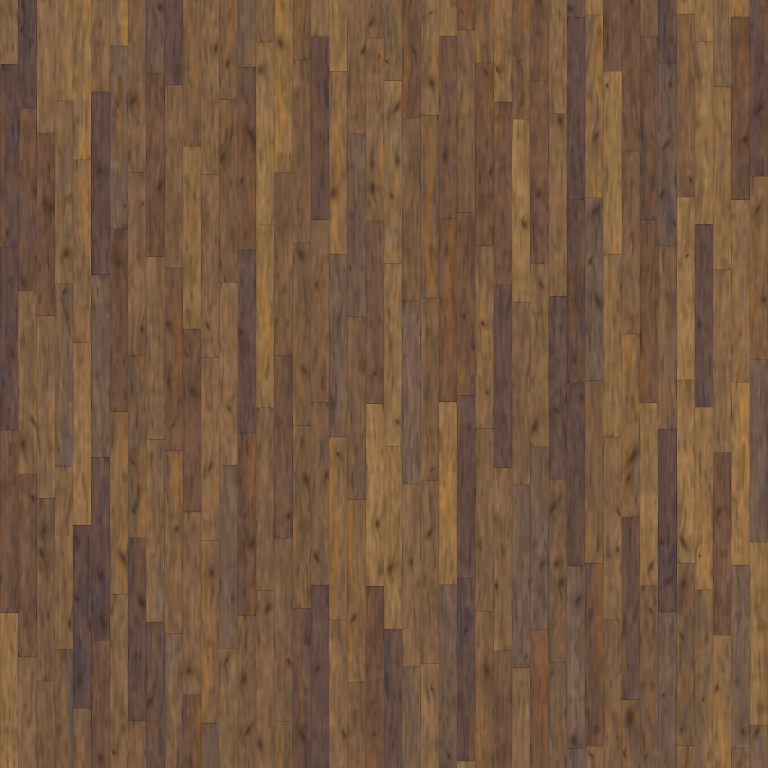
Give the GLSL for this texture, as a Shadertoy shader.

```glsl
// Dark wood strip floor: 42 narrow upright plank columns with random end joints, grain and knots.

const float COLUMNS = 42.0;       // planks across the canvas
const float PLANK_LENGTH = 10.0;  // in plank widths, giving 4.2 planks down
const float SEAM_HALF = 0.022;    // in plank widths
const float TAU = 6.2831853;

const vec3 UMBER  = vec3(0.375, 0.285, 0.25);
const vec3 RUSSET = vec3(0.42, 0.305, 0.235);
const vec3 SMOKE  = vec3(0.425, 0.335, 0.275);
const vec3 BROWN  = vec3(0.46, 0.345, 0.25);
const vec3 OAK    = vec3(0.495, 0.375, 0.265);
const vec3 HONEY  = vec3(0.54, 0.41, 0.27);
const vec3 KNOT   = vec3(0.25, 0.17, 0.14);

float hash(vec2 p) {
    vec3 q = fract(vec3(p.xyx) * 0.1031);
    q += dot(q, q.yzx + 33.33);
    return fract((q.x + q.y) * q.z);
}

// Smooth cell noise, -1 to 1
float cellNoise(vec2 p) {
    vec2 i = floor(p);
    vec2 f = smoothstep(0.0, 1.0, p - i);
    float low = mix(hash(i), hash(i + vec2(1.0, 0.0)), f.x);
    float high = mix(hash(i + vec2(0.0, 1.0)), hash(i + 1.0), f.x);
    return 2.0 * mix(low, high, f.y) - 1.0;
}

// Plank tone chosen by its share of the floor
vec3 plankTone(float pick) {
    vec3 tone = UMBER;
    tone = mix(tone, RUSSET, step(0.13, pick));
    tone = mix(tone, SMOKE, step(0.25, pick));
    tone = mix(tone, BROWN, step(0.37, pick));
    tone = mix(tone, OAK, step(0.63, pick));
    return mix(tone, HONEY, step(0.87, pick));
}

// Layered sines stretched along the plank; about -1 to 1
float grain(vec2 p, float frequency, float seed) {
    float sum = 0.0;
    float weight = 0.5;
    for (int i = 0; i < 3; i++) {
        float phase = TAU * hash(vec2(seed * 91.0, float(i) + 3.0));
        float bend = 0.9 * sin(p.y * (0.55 + 0.4 * float(i)) + phase * 2.0);
        sum += weight * sin(p.x * frequency + bend + phase);
        frequency *= 1.73;
        weight *= 0.68;
    }
    return sum * 0.9;
}

// Sparse cellular knots: x = dark core, y = wide halo
vec2 knots(vec2 p, vec2 id) {
    const float CELL = 2.5;
    float row = floor(p.y / CELL);
    vec2 field = vec2(0.0);
    for (int i = -1; i <= 1; i++) {
        vec2 cell = id * 17.0 + vec2(3.0, row + float(i));
        float size = mix(0.05, 0.16, hash(cell + 5.3));
        float present = step(0.76, hash(cell + 11.7));
        vec2 center = vec2(0.15 + 0.7 * hash(cell + 2.1),
                           (row + float(i) + 0.15 + 0.7 * hash(cell + 8.9)) * CELL);
        vec2 d = p - center;
        d.x += d.y * (hash(cell + 14.2) - 0.5);
        d /= size * vec2(1.0, mix(1.3, 2.8, hash(cell + 6.6)));
        float r = dot(d, d);
        field = max(field, present * vec2(exp(-r), exp(-r * 0.16)));
    }
    return field;
}

// Antialiased line coverage at distance d
float line(float d, float halfWidth, float pixel) {
    return clamp((halfWidth - d) / pixel + 0.5, 0.0, 1.0);
}

// Distance from t to the nearest end of 0..size
float edgeDistance(float t, float size) {
    return min(t, size - t);
}

vec3 wood(vec2 p, vec2 id) {
    float seed = hash(id + 41.0);
    vec2 knot = knots(p, id);
    vec2 warped = p + vec2(0.16 * knot.y + 0.06 * sin(p.y * 1.1 + seed * TAU), 0.0);
    vec2 shift = id * vec2(37.0, 23.0);

    // Broad bands, short fibres, dark flecks and slow blotches
    float band = grain(warped, 3.0, seed);
    float fibre = cellNoise(warped * vec2(9.0, 0.9) + shift)
                + 0.8 * cellNoise(warped * vec2(5.0, 2.3) + shift + 50.0);
    float fleck = smoothstep(0.4, 0.9, cellNoise(warped * vec2(6.0, 1.1) + shift + 90.0));
    float blotch = cellNoise(p * vec2(1.3, 0.7) + shift + 130.0);

    vec3 tone = plankTone(hash(id + 7.0)) * (0.99 + 0.05 * hash(id + 19.0));
    tone *= 1.0 + 0.06 * band + 0.085 * fibre + 0.05 * blotch - 0.14 * fleck;

    // Amber streaks on some planks, cool smoky patches on others
    float amber = smoothstep(0.0, 0.8, band) * step(0.5, hash(id + 23.0));
    float cool = smoothstep(0.0, 0.9, blotch - 0.5 * band) * step(0.6, hash(id + 29.0));
    tone *= mix(vec3(1.0), vec3(1.06, 1.01, 0.85), amber);
    tone *= mix(vec3(1.0), vec3(0.89, 0.93, 1.02), cool);

    // Knots
    tone *= 1.0 - 0.12 * knot.y;
    return mix(tone, KNOT, 0.7 * knot.x);
}

void mainImage(out vec4 fragColor, in vec2 fragCoord) {
    vec2 p = fragCoord / iResolution.xy * COLUMNS;
    vec2 pixel = COLUMNS / iResolution.xy;

    // Each column is shifted by its own random amount
    float column = floor(p.x);
    float along = p.y + PLANK_LENGTH * hash(vec2(column, 13.0));
    float row = floor(along / PLANK_LENGTH);
    vec2 local = vec2(p.x - column, along - row * PLANK_LENGTH);
    vec2 id = vec2(column, row) + 1.0;

    // Faint seams that fade in and out along the joint
    float side = line(edgeDistance(local.x, 1.0), SEAM_HALF, pixel.x);
    float end = line(edgeDistance(local.y, PLANK_LENGTH), SEAM_HALF, pixel.y);
    float wear = 0.5 + 0.5 * cellNoise(vec2(floor(p.x + 0.5) * 7.0, p.y * 0.6));
    float seam = max(side * mix(0.04, 0.26, wear), end * 0.2);

    fragColor = vec4(wood(local, id) * (1.0 - seam), 1.0);
}
```
